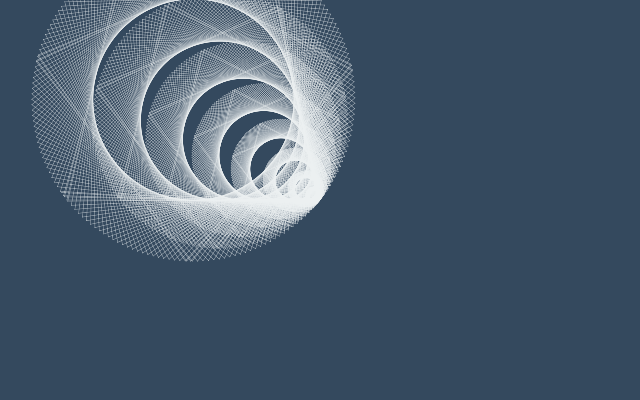
Give the GLSL for this background, as a WebGL 1 fragment shader.

```glsl
precision highp float;
// Nested star-polygon rings of fine chalk chords on slate blue.

uniform vec2 u_resolution;

void main() {
    // Canvas heights, measured from the middle.
    vec2 position = (gl_FragCoord.xy - 0.5 * u_resolution) / u_resolution.y;
    float pixel = 1.0 / u_resolution.y;

    // Each chord turns a little past two sevenths of a circle.
    float turnAngle = 1.8;
    float c = cos(turnAngle);
    float s = sin(turnAngle);
    mat2 spin = mat2(c, s, -s, c);

    // Fraction of the background still showing through the lines.
    float uncovered = 1.0;

    // Ring sizes grow as squares; every ring touches the canvas middle.
    for (int ring = 1; ring <= 9; ring++) {
        float n = float(ring);
        float halfChord = 1.25 * n * n / 320.0;
        float innerRadius = halfChord / tan(0.5 * turnAngle);
        float outerRadius = halfChord / sin(0.5 * turnAngle);
        vec2 p = position - vec2(-halfChord, innerRadius);
        float radius = length(p);

        // Chords only sweep the band between the two circles.
        if (radius > innerRadius - 2.0 * pixel && radius < outerRadius + 2.0 * pixel) {
            // The last few chords overlap the first and leave bright seams.
            for (int chord = 0; chord < 200; chord++) {
                float d = length(vec2(max(abs(p.x) - halfChord, 0.0), p.y + innerRadius));
                float line = clamp((0.0005 - d) / pixel + 0.5, 0.0, 1.0);
                uncovered *= 1.0 - 0.65 * line;
                p = spin * p;
            }
        }
    }

    vec3 slate = vec3(0.204, 0.286, 0.369);
    vec3 chalk = vec3(0.925, 0.941, 0.945);
    gl_FragColor = vec4(mix(chalk, slate, uncovered), 1.0);
}
```
